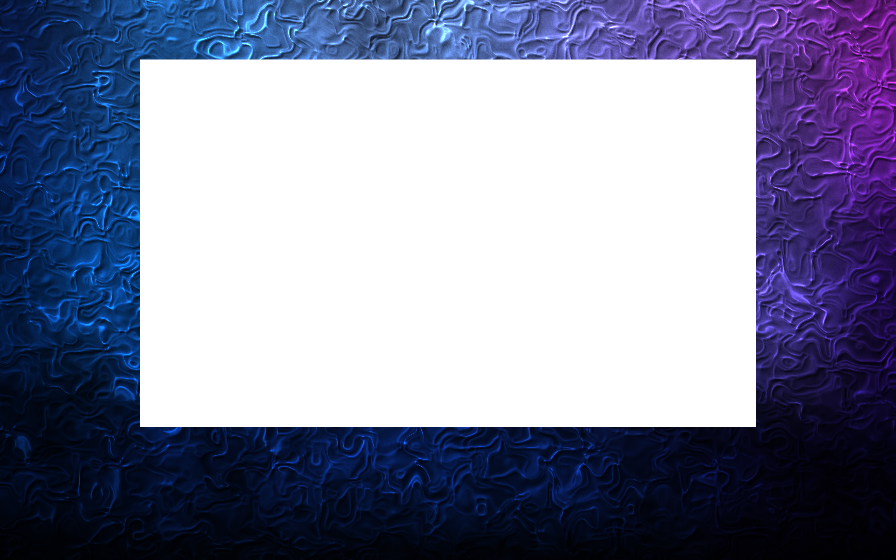
Give the GLSL for this background, as a WebGL 2 fragment shader.

```glsl
#version 300 es
precision highp float;
// A white panel framed by embossed, wrinkled leather lit from the top.
// Colour blends three horizontal ramps by height; warped ridge noise
// gives the wrinkles, shaded by a slope difference and thin bright crests.
uniform vec2 u_resolution;
out vec4 outColor;

float hash(vec2 cell) {
  vec3 q = fract(vec3(cell.xyx) * 0.1031);
  q += dot(q, q.yzx + 33.33);
  return fract((q.x + q.y) * q.z);
}

float noise(vec2 p) {
  vec2 cell = floor(p), f = fract(p);
  f = f * f * (3.0 - 2.0 * f);
  return mix(mix(hash(cell), hash(cell + vec2(1, 0)), f.x),
             mix(hash(cell + vec2(0, 1)), hash(cell + vec2(1, 1)), f.x), f.y);
}

float fbm(vec2 p) {
  float sum = 0.0, gain = 0.5;
  for (int i = 0; i < 4; i++) {
    sum += gain * noise(p);
    p = mat2(1.6, 1.2, -1.2, 1.6) * p + 17.3;
    gain *= 0.5;
  }
  return sum / 0.9375;
}

// Height of the wrinkles: sharp crests along the middle contour of warped noise
float wrinkles(vec2 p) {
  vec2 warp = vec2(noise(p * 34.0), noise(p * 34.0 + 51.7)) - 0.5;
  vec2 q = p * vec2(34.0, 42.0) + warp * 2.2;
  float broad = 1.0 - abs(2.0 * noise(q) - 1.0);
  float fine = 1.0 - abs(2.0 * noise(q * 1.7 + 9.4) - 1.0);
  return 0.6 * broad * broad + 0.4 * fine * fine;
}

// Smooth lighting of the sheet, without its grain
vec3 sheetColor(vec2 uv) {
  float x = uv.x;
  vec3 top = mix(vec3(0.03, 0.10, 0.27), vec3(0.11, 0.33, 0.59), smoothstep(0.0, 0.2, x));
  top = mix(top, vec3(0.34, 0.48, 0.75), smoothstep(0.18, 0.42, x));
  top = mix(top, vec3(0.39, 0.29, 0.65), smoothstep(0.46, 0.80, x));
  top = mix(top, vec3(0.43, 0.11, 0.54), smoothstep(0.80, 1.0, x));

  vec3 middle = mix(vec3(0.01, 0.10, 0.25), vec3(0.03, 0.23, 0.48), smoothstep(0.0, 0.13, x));
  middle = mix(middle, vec3(0.27, 0.22, 0.57), smoothstep(0.2, 0.85, x));
  middle = mix(middle, vec3(0.14, 0.05, 0.33), smoothstep(0.86, 1.0, x));

  vec3 low = mix(vec3(0.005, 0.035, 0.11), vec3(0.02, 0.09, 0.27), smoothstep(0.0, 0.42, x));
  low = mix(low, vec3(0.015, 0.012, 0.08), smoothstep(0.5, 0.92, x));
  low *= smoothstep(-0.06, 0.2, uv.y);

  vec3 color = mix(low, middle, smoothstep(0.18, 0.54, uv.y));
  return mix(color, top, smoothstep(0.48, 0.97, uv.y));
}

void main() {
  vec2 uv = gl_FragCoord.xy / u_resolution;
  vec2 p = gl_FragCoord.xy / u_resolution.y;

  // Broad stains, strongest where the sheet is dark
  float stain = fbm(p * 7.0 + 3.1);
  float shade = smoothstep(0.75, 0.2, uv.y);
  vec3 color = sheetColor(uv) * mix(1.0, 0.25 + 1.5 * stain, 0.6 + 0.4 * shade);

  // Emboss from the upper left, plus broken bright crests
  float height = wrinkles(p);
  float slope = height - wrinkles(p + vec2(-0.0025, 0.0035));
  float crest = smoothstep(0.68, 0.95, height) * smoothstep(0.35, 0.7, noise(p * 23.0 + 5.0));
  float grain = hash(floor(p * 480.0)) - 0.5;
  float relief = 1.0 + clamp(slope * 1.3, -0.55, 0.6) + 0.12 * grain;
  relief *= mix(1.0, 0.5 + 0.9 * height, 0.3 + 0.7 * shade);
  color *= relief;
  color += crest * (color * 0.6 + vec3(0.01, 0.07, 0.14) * smoothstep(1.0, 0.4, uv.x)
                    * smoothstep(-0.05, 0.25, uv.y));

  // White panel with an edge one pixel soft
  vec2 halfSize = vec2(0.55, 0.328125);
  vec2 edge = abs(p - vec2(0.5 * u_resolution.x / u_resolution.y, 0.565625)) - halfSize;
  float panel = clamp(0.5 - max(edge.x, edge.y) * u_resolution.y, 0.0, 1.0);
  outColor = vec4(mix(clamp(color, 0.0, 1.0), vec3(1.0), panel), 1.0);
}
```
